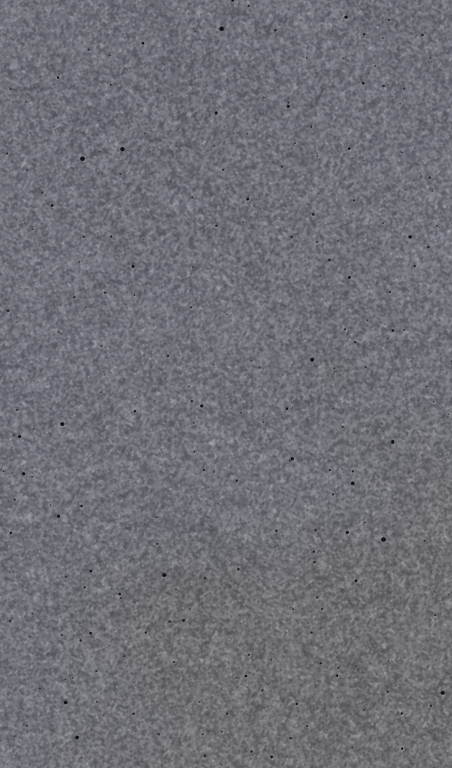
This texture is drawn by a WebGL 1 fragment shader. Its source:

```glsl
precision highp float;

uniform vec2 u_resolution;

const vec3 STONE = vec3(0.432, 0.434, 0.452);
const vec3 PORE = vec3(0.07, 0.07, 0.085);
const vec3 BLUE_TINT = vec3(-0.004, 0.0, 0.022);

float hash(vec2 p) {
  vec3 q = fract(vec3(p.xyx) * 0.1031);
  q += dot(q, q.yzx + 33.33);
  return fract((q.x + q.y) * q.z);
}

float noise(vec2 p) {
  vec2 cell = floor(p);
  vec2 f = fract(p);
  f = f * f * (3.0 - 2.0 * f);
  float low = mix(hash(cell), hash(cell + vec2(1.0, 0.0)), f.x);
  float high = mix(hash(cell + vec2(0.0, 1.0)), hash(cell + vec2(1.0)), f.x);
  return mix(low, high, f.y);
}

mat2 rotation(float angle) {
  float c = cos(angle);
  float s = sin(angle);
  return mat2(c, s, -s, c);
}

// Smooth, centred cloud of three octaves
float cloud(vec2 p) {
  float sum = 0.0;
  float weight = 0.5;
  for (int i = 0; i < 3; i++) {
    sum += weight * (noise(p) - 0.5);
    p = rotation(0.7) * p * 2.1 + 17.0;
    weight *= 0.5;
  }
  return sum;
}

// One jittered pit per chosen cell: x is the hole, y its pale lower rim
vec2 pores(vec2 p, float density, float chance, vec2 radii, float seed, float blur) {
  vec2 cell = floor(p * density);
  vec2 key = cell + seed;
  vec2 jitter = vec2(hash(key + 3.1), hash(key + 47.7));
  vec2 offset = p - (cell + 0.12 + 0.76 * jitter) / density;
  offset.x *= mix(0.85, 1.2, hash(key + 71.3));
  float size = hash(key + 91.9);
  float radius = mix(radii.x, radii.y, size * size);
  float present = step(hash(key), chance);
  float hole = 1.0 - smoothstep(radius - blur, radius + blur, length(offset));
  float rim = 1.0 - smoothstep(radius - blur, radius + blur,
                               length(offset + vec2(-0.0008, 0.0016)));
  return present * vec2(hole, rim * (1.0 - hole));
}

void main() {
  vec2 p = gl_FragCoord.xy / u_resolution.y;
  float blur = max(0.7 / u_resolution.y, 0.0004);

  // Broad tone drift and mineral grain
  float drift = cloud(p * 5.0 + 40.0);
  float fine = noise(rotation(0.45) * p * 340.0 + 200.0) - 0.5;
  float medium = noise(rotation(1.1) * p * 185.0 + 500.0) - 0.5;
  float clump = cloud(p * 60.0 + 90.0);
  float tone = 0.035 * drift + 0.155 * fine + 0.095 * medium + 0.05 * clump;

  // Sparse pale flecks
  float fleck = noise(rotation(0.9) * p * 260.0 + 800.0);
  tone += 0.075 * smoothstep(0.72, 0.95, fleck);

  // Cool cast, strongest towards the upper left
  float cool = smoothstep(0.1, 1.1, p.y - 0.7 * p.x + 0.5 + 0.8 * drift);
  vec3 color = STONE + tone + BLUE_TINT * (cool - 0.25);

  // Pinholes and larger air pits
  vec2 small = pores(p, 33.0, 0.3, vec2(0.0008, 0.0017), 120.0, blur);
  vec2 large = pores(p + 0.37, 14.0, 0.45, vec2(0.0015, 0.0029), 310.0, blur);
  color += 0.06 * max(small.y, large.y);
  color = mix(color, PORE, max(0.8 * small.x, large.x));

  gl_FragColor = vec4(color, 1.0);
}
```
